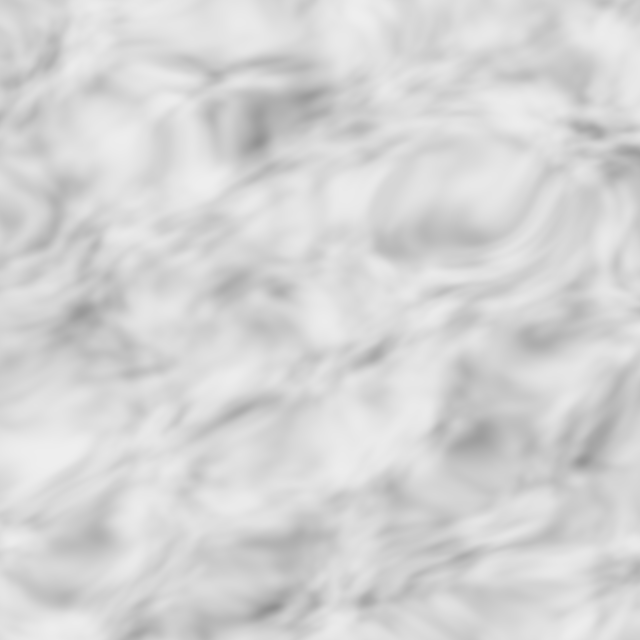
A Shadertoy shader for this texture:

```glsl
// Soft pale grey mottling with smoky dark flecks and slanted creases.

// Integer hash of a lattice cell, giving a gradient in [-1, 1].
vec2 cellGradient(ivec2 cell) {
    uvec2 v = uvec2(cell) * 1664525u + 1013904223u;
    v.x += v.y * 1664525u;
    v.y += v.x * 1664525u;
    v ^= v >> 16u;
    v.x += v.y * 1664525u;
    v.y += v.x * 1664525u;
    v ^= v >> 16u;
    return vec2(v & 65535u) / 32767.5 - 1.0;
}

// Gradient noise, scaled to roughly unit deviation.
float noise(vec2 p) {
    ivec2 cell = ivec2(floor(p));
    vec2 f = fract(p);
    vec2 blend = f * f * f * (f * (f * 6.0 - 15.0) + 10.0);
    float a = dot(cellGradient(cell), f);
    float b = dot(cellGradient(cell + ivec2(1, 0)), f - vec2(1, 0));
    float c = dot(cellGradient(cell + ivec2(0, 1)), f - vec2(0, 1));
    float d = dot(cellGradient(cell + ivec2(1, 1)), f - vec2(1, 1));
    return 5.8 * mix(mix(a, b, blend.x), mix(c, d, blend.x), blend.y);
}

// Layers from broad clouds down to small flecks.
float clouds(vec2 p) {
    float sum = 0.0;
    float frequency = 4.7;
    vec4 weights = vec4(0.55, 0.56, 0.5, 0.14);
    for (int i = 0; i < 4; i++) {
        sum += weights[i] * noise(p * frequency + 17.3 * float(i));
        frequency *= 2.03;
    }
    return sum;
}

void mainImage(out vec4 fragColor, in vec2 fragCoord) {
    vec2 uv = fragCoord / iResolution.y;

    // Lean the grain up to the right, stretch it, and bend it gently.
    vec2 p = mat2(0.9, -0.43, 0.43, 0.9) * uv * vec2(0.85, 1.25) + 3.0;
    vec2 bend = vec2(noise(p * 5.0 + 41.0), noise(p * 5.0 + 83.0));
    p += 0.018 * bend;

    // Occasional long dark creases where a stretched noise crosses zero.
    float crease = 1.0 - smoothstep(0.0, 0.5, abs(noise(p * vec2(2.0, 4.0) + 9.0)));
    crease *= smoothstep(0.0, 1.3, noise(p * 3.5 + 61.0));

    // Darks fall away faster than lights rise.
    float density = clouds(p) - 0.9 * crease + 0.08;
    float grey = 0.843 + 0.054 * density - 0.008 * density * density;
    fragColor = vec4(vec3(clamp(grey, 0.5, 0.96)), 1.0);
}
```
